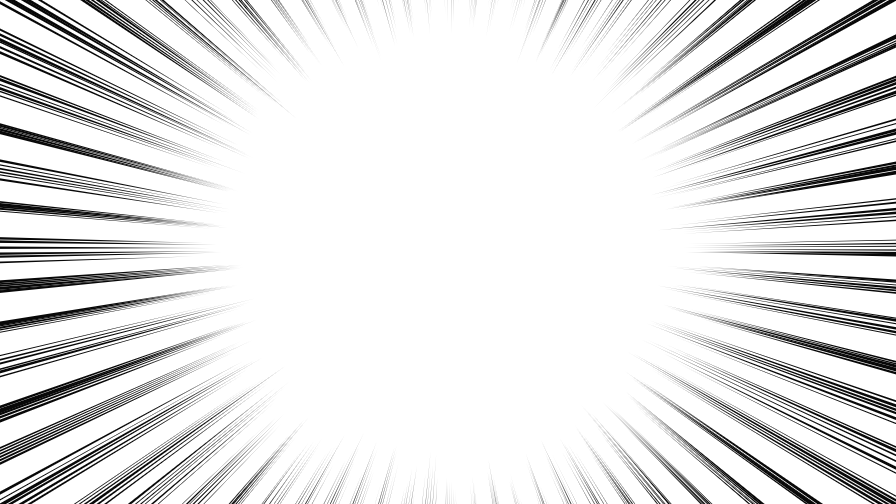
Give the GLSL for this background, as a Shadertoy shader.

```glsl
// Radial speed lines: clustered black strokes tapering toward an empty white centre.

const vec2  FOCUS = vec2(0.503, 0.507);   // fraction of the canvas
const vec3  PAPER = vec3(1.0);
const vec3  INK = vec3(0.03);
const float TAU = 6.28319;
const float CLUSTERS = 72.0;              // bundles around the circle
const int   STRANDS = 6;                  // strokes in each bundle
const float CLUSTER_JITTER = 0.16;        // in bundle spacings
const float SPREAD_MIN = 0.24;            // bundle width, in bundle spacings
const float SPREAD_MAX = 0.74;
const float INNER_RADIUS = 0.375;         // in canvas heights
const float CLUSTER_STAGGER = 0.055;
const float STRAND_STAGGER = 0.11;
const float TAPER = 0.0054;               // half width gained per unit of length
const float FADE_LENGTH = 0.22;           // distance from grey tip to full ink

float hash(vec2 p) {
    vec3 q = fract(p.xyx * vec3(0.1031, 0.1030, 0.0973));
    q += dot(q, q.yzx + 33.33);
    return fract((q.x + q.y) * q.z);
}

// Coverage of one stroke that starts at radius tip and widens outward.
float stroke(float radius, float offAxis, float tip, float weight, float pixel) {
    float travel = max(radius - tip, 0.0);
    float halfWidth = TAPER * weight * travel;
    float coverage = clamp((halfWidth - offAxis) / pixel + 0.5, 0.0, 1.0);
    coverage = min(coverage, 2.0 * halfWidth / pixel);
    return coverage * mix(0.45, 1.0, smoothstep(0.0, FADE_LENGTH, travel));
}

// Light left between the strokes of one bundle.
float clusterLight(float cell, float turn, float radius, float pixel) {
    float id = mod(cell, CLUSTERS) + 1.0;
    float centre = cell + (hash(vec2(id, 2.0)) - 0.5) * CLUSTER_JITTER;
    float spread = mix(SPREAD_MIN, SPREAD_MAX, hash(vec2(id, 5.0)));
    float start = INNER_RADIUS + CLUSTER_STAGGER * hash(vec2(id, 9.0));
    float light = 1.0;

    for (int i = 0; i < STRANDS; i++) {
        float n = float(i);
        float jitter = hash(vec2(id, 20.0 + n));
        float side = (n + 0.2 + 0.6 * jitter) / float(STRANDS) - 0.5;
        float tip = start + STRAND_STAGGER * (abs(side) + 0.5 * hash(vec2(id, 40.0 + n)));
        float weight = mix(0.35, 1.15, hash(vec2(id, 60.0 + n)));
        float angle = (turn - centre - side * spread) * TAU / CLUSTERS;
        float offAxis = radius * abs(sin(angle));
        light *= 1.0 - stroke(radius, offAxis, tip, weight, pixel);
    }
    return light;
}

void mainImage(out vec4 fragColor, in vec2 fragCoord) {
    // Polar position around the focus, in canvas heights
    float pixel = 1.0 / iResolution.y;
    vec2 p = (fragCoord - FOCUS * iResolution.xy) * pixel;
    float radius = length(p);
    float light = 1.0;

    // Nearest bundle and its two neighbours
    if (radius > INNER_RADIUS) {
        float turn = atan(p.y, p.x) / TAU * CLUSTERS;
        float nearest = floor(turn + 0.5);
        for (int k = -1; k <= 1; k++) {
            light *= clusterLight(nearest + float(k), turn, radius, pixel);
        }
    }

    fragColor = vec4(mix(INK, PAPER, light), 1.0);
}
```
